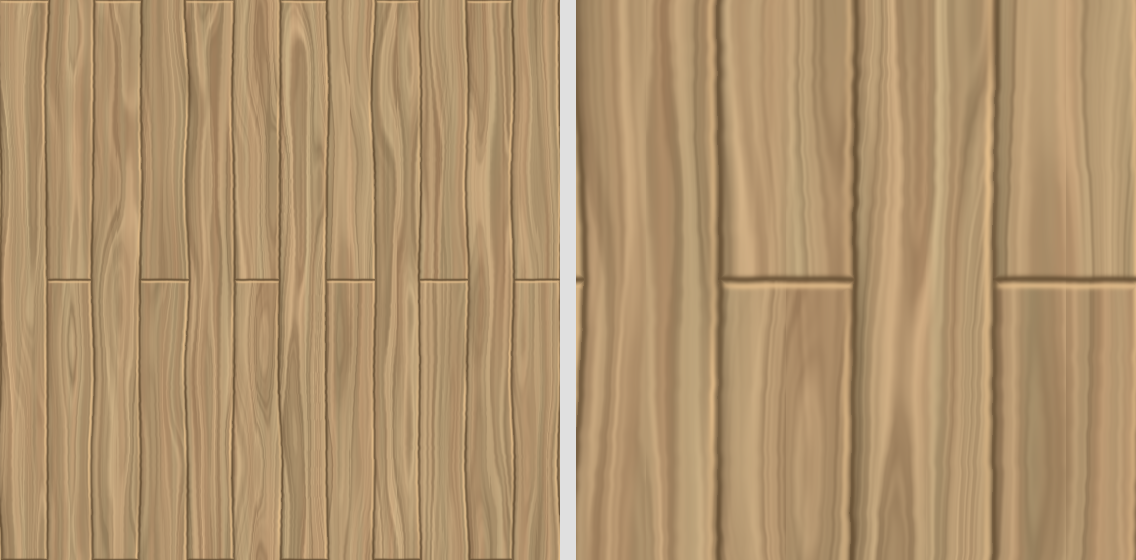
Left: the whole. Right: its middle third, enlarged.
Write a three.js fragment shader that draws this texture.

```glsl
varying vec2 vUv;

#define COLUMNS 12.0
#define WANDER 0.11
#define RINGS 15.0
#define ARCH 11.0
#define SEAM_WIDTH 0.026
#define JOINT_WIDTH 0.0021
#define DARK_GRAIN vec3(0.60, 0.49, 0.355)
#define LIGHT_GRAIN vec3(0.79, 0.67, 0.505)
#define GROOVE vec3(0.40, 0.31, 0.20)
#define HIGHLIGHT vec3(0.89, 0.74, 0.54)

float hash(vec2 p) {
  p = fract(p * vec2(0.1031, 0.1137));
  p += dot(p, p.yx + 33.33);
  return fract((p.x + p.y) * p.x * 17.31);
}

float noise(vec2 p) {
  vec2 i = floor(p), f = fract(p);
  f = f * f * (3.0 - 2.0 * f);
  return mix(mix(hash(i), hash(i + vec2(1.0, 0.0)), f.x),
             mix(hash(i + vec2(0.0, 1.0)), hash(i + 1.0), f.x), f.y);
}

// Gaussian line profile
float line(float d, float width) {
  return exp(-d * d / (width * width));
}

// Grain tone: bent growth rings, fine fibres and broad stains
float grain(vec2 p, float id) {
  vec2 seed = vec2(id * 37.0 + 11.0, id * 19.0 + 5.0);
  float heart = mix(-0.3, 0.3, hash(seed));
  float arch = ARCH * mix(0.3, 1.0, hash(seed + 7.0));
  float u = p.x - heart;
  float warp = noise(vec2(p.x * 1.8, p.y * 4.5) + seed) - 0.5;
  warp += 0.3 * (noise(vec2(p.x * 5.0, p.y * 9.0) + seed + 40.0) - 0.5);
  float ring = RINGS * sqrt(u * u + 0.006) + arch * warp;
  float tone = 0.46 * noise(vec2(ring, seed.x));
  tone += 0.26 * noise(vec2(ring * 2.3 + 9.0, seed.y));
  tone += 0.20 * noise(vec2(p.x * 28.0 + warp * 5.0, p.y * 3.0) + seed);
  tone += 0.22 * noise(vec2(p.x * 4.0, p.y * 3.5) + seed + 80.0);
  return (tone - 0.57) * 1.45 + 0.5;
}

void main() {
  // Nearest wandering seam and the column beside it
  float x = vUv.x * COLUMNS;
  float seam = floor(x + 0.5);
  float seamId = mod(seam, COLUMNS);
  float bend = noise(vec2(vUv.y * 6.0, seamId * 13.0 + 3.0)) - 0.5;
  float rough = noise(vec2(vUv.y * 130.0, seamId * 7.0)) - 0.5;
  float side = x - seam - WANDER * bend - 0.012 * rough;
  float column = mod(seam - 1.0 + step(0.0, side), COLUMNS);

  // Full-height planks, every other column shifted by half
  float along = fract(vUv.y + 0.5 * mod(column, 2.0));
  float across = side + (side < 0.0 ? 0.5 : -0.5);
  float ripple = 0.0008 * (noise(vec2(x * 5.0, column)) - 0.5);
  float end = along - floor(along + 0.5) + ripple;

  // Wood colour with a slight warm and green drift
  float tone = grain(vec2(across, along), column);
  tone += 0.12 * (hash(vec2(column * 5.0 + 2.0, 9.0)) - 0.5);
  vec3 color = mix(DARK_GRAIN, LIGHT_GRAIN, clamp(tone, 0.0, 1.15));
  float warmth = noise(vec2(across * 9.0 + column * 31.0, along * 4.0)) - 0.5;
  color += vec3(0.035, -0.01, -0.01) * warmth;

  // Lit top and right edges, shaded bottom and left edges
  float wear = noise(vec2(vUv.y * 14.0, seamId * 5.0 + 60.0));
  float lit = line(side + 0.04, SEAM_WIDTH) * mix(0.25, 1.0, wear);
  lit = max(lit, 0.8 * line(end + 0.0034, JOINT_WIDTH));
  color = mix(color, HIGHLIGHT, lit);
  float softShade = line(max(side, 0.0), 0.08) * step(0.0, side);
  color *= 1.0 - 0.13 * softShade;
  float dark = line(side - 0.012, SEAM_WIDTH) * mix(0.95, 0.6, wear);
  dark = max(dark, 0.85 * line(end - 0.0006, JOINT_WIDTH));
  color = mix(color, GROOVE, dark);

  gl_FragColor = vec4(color, 1.0);
}
```
